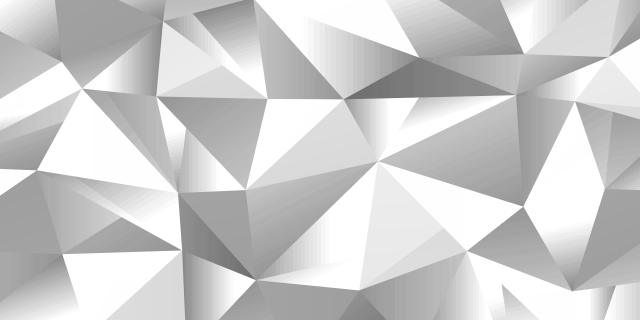
Reproduce this background procedurally as a WebGL 2 fragment shader.

```glsl
#version 300 es
precision highp float;
// Low-poly backdrop in greys: a jittered grid is cut into triangles, some are
// folded once more, and each facet gets a flat tone or a finely banded gradient.
// Facets are blended by their edge coverage, so every crease stays smooth.

uniform vec2 u_resolution;
out vec4 fragColor;

const vec2  CELL = vec2(0.325, 0.255);   // grid cell, in canvas heights
const vec2  GRID_SHIFT = vec2(0.35, 0.45);
const float JITTER = 0.80;               // vertex spread, in cells
const float BANDS = 30.0;                // steps across a gradient
const float BAND_NOISE = 0.012;          // tone variation between steps
const float FOLD_SHARE = 0.36;           // facets with an extra crease
const float FOLD_LIFT = 0.06;            // brightening beyond the crease
const float SIDEWAYS_SHARE = 0.3;        // gradients that run horizontally
const float SLANT = 1.92;                // angle of the other gradients

// Facet kinds: cumulative share, first tone, last tone
const int KINDS = 6;
const vec3 KIND[KINDS] = vec3[KINDS](
    vec3(0.17, 0.995, 1.00),   // white
    vec3(0.45, 0.53, 1.20),    // strong fade into white
    vec3(0.54, 0.85, 0.87),    // pale
    vec3(0.64, 0.62, 0.64),    // plain grey
    vec3(0.95, 0.585, 0.77),   // soft grey gradient
    vec3(1.00, 0.43, 0.57));   // dark

uint mixBits(uint n) {
    n = n * 747796405u + 2891336453u;
    n = ((n >> ((n >> 28u) + 4u)) ^ n) * 277803737u;
    return (n >> 22u) ^ n;
}

float hash(vec2 cell, float salt) {
    uvec3 k = uvec3(ivec3(vec3(cell, salt)) + 512);
    return float(mixBits(k.x + mixBits(k.y + mixBits(k.z))) >> 8u) / 16777216.0;
}

float cross2(vec2 a, vec2 b) { return a.x * b.y - a.y * b.x; }

float area(vec2 a, vec2 b, vec2 c) { return cross2(b - a, c - a); }

// Signed distance to the line a-b, positive on its left
float lineDist(vec2 p, vec2 a, vec2 b) {
    return cross2(b - a, p - a) / max(length(b - a), 1e-5);
}

vec2 vertex(vec2 id) {
    vec2 offset = vec2(hash(id, 1.0), hash(id, 2.0)) - 0.5;
    return (id + offset * JITTER) * CELL;
}

// Tone of one facet: a gradient fitted to its extent, in fine bands
float facetTone(vec2 p, vec2 a, vec2 b, vec2 c, vec2 id, float salt, float pick) {
    vec3 kind = KIND[KINDS - 1];
    for (int i = KINDS - 1; i >= 0; i--)
        if (pick < KIND[i].x) kind = KIND[i];

    float angle = hash(id, salt) < SIDEWAYS_SHARE
        ? 0.0 : SLANT + 0.6 * (hash(id, salt + 1.0) - 0.5);
    vec2 dir = vec2(cos(angle), sin(angle));
    if (hash(id, salt + 2.0) < 0.5) dir = -dir;

    vec3 reach = vec3(dot(a, dir), dot(b, dir), dot(c, dir));
    float low = min(reach.x, min(reach.y, reach.z));
    float high = max(reach.x, max(reach.y, reach.z));
    float t = clamp((dot(p, dir) - low) / max(high - low, 1e-4), 0.0, 1.0);
    float band = floor(t * BANDS);
    t = mix(t, (band + 0.5) / BANDS, 0.75);
    float grain = (hash(id + vec2(band, 0.0), salt + 3.0) - 0.5) * BAND_NOISE;
    return mix(kind.y, kind.z, t) + grain * step(0.05, kind.z - kind.y);
}

// Adds triangle a-b-c (counter-clockwise): x sums tone, y sums coverage
void addTriangle(inout vec2 sum, vec2 p, float px, vec2 a, vec2 b, vec2 c,
                 vec2 id, float half_) {
    float inside = min(lineDist(p, a, b), min(lineDist(p, b, c), lineDist(p, c, a)));
    float cover = clamp(inside / px + 0.5, 0.0, 1.0);
    if (cover <= 0.0) return;

    // Golden-ratio steps spread the kinds evenly over the canvas
    float pick = fract((id.x * 2.0 + half_ + id.y * 15.0) * 0.618034
                       + 0.12 * hash(id, 5.0 + half_) + 0.21);
    float salt = 10.0 + half_ * 20.0;
    float tone = facetTone(p, a, b, c, id, salt, pick);
    if (hash(id, salt + 5.0) < FOLD_SHARE) {
        vec2 q = mix(b, c, 0.25 + 0.5 * hash(id, salt + 6.0));
        float beyond = clamp(lineDist(p, a, q) / px + 0.5, 0.0, 1.0);
        float lifted = facetTone(p, a, q, c, id, salt + 8.0, pick) + FOLD_LIFT;
        tone = mix(tone, lifted, beyond);
    }
    sum += cover * vec2(min(tone, 1.0), 1.0);
}

void main() {
    float px = 1.0 / u_resolution.y;
    vec2 p = gl_FragCoord.xy * px + GRID_SHIFT * CELL;
    vec2 home = floor(p / CELL);
    vec2 sum = vec2(0.0);

    for (int j = -1; j <= 1; j++)
    for (int i = -1; i <= 1; i++) {
        vec2 id = home + vec2(i, j);
        vec2 a = vertex(id), b = vertex(id + vec2(1, 0));
        vec2 c = vertex(id + vec2(1, 1)), d = vertex(id + vec2(0, 1));
        // Cut along the diagonal that leaves the fuller triangles
        if (min(area(a, b, c), area(a, c, d)) > min(area(a, b, d), area(b, c, d))) {
            addTriangle(sum, p, px, a, b, c, id, 0.0);
            addTriangle(sum, p, px, a, c, d, id, 1.0);
        } else {
            addTriangle(sum, p, px, a, b, d, id, 0.0);
            addTriangle(sum, p, px, b, c, d, id, 1.0);
        }
    }
    fragColor = vec4(vec3(sum.x / max(sum.y, 1e-4)), 1.0);
}
```
